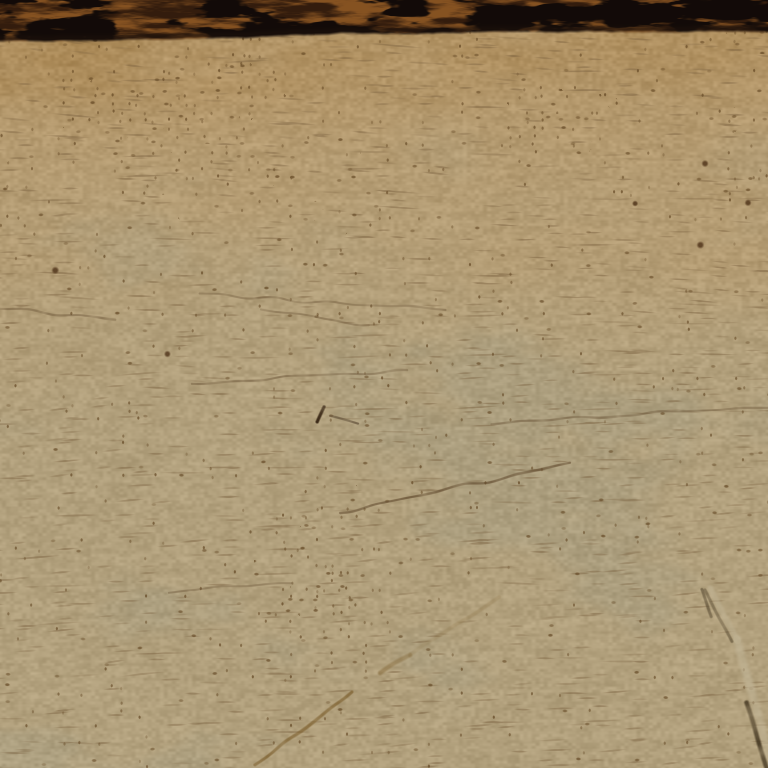
This texture is drawn by a Shadertoy shader. Its source:

```glsl
// Pale worn wooden board with fine grain, scratches and a charred upper edge.

float hash(vec2 p) {
    vec3 q = fract(vec3(p.xyx) * 0.1031);
    q += dot(q, q.yzx + 33.33);
    return fract((q.x + q.y) * q.z);
}

float noise(vec2 p) {
    vec2 i = floor(p), f = fract(p);
    f = f * f * (3.0 - 2.0 * f);
    return mix(mix(hash(i), hash(i + vec2(1, 0)), f.x),
               mix(hash(i + vec2(0, 1)), hash(i + 1.0), f.x), f.y);
}

float fbm(vec2 p) {
    float sum = 0.0, amp = 0.5;
    for (int i = 0; i < 4; i++) {
        sum += amp * noise(p);
        p = p * 2.03 + 17.1;
        amp *= 0.5;
    }
    return sum / 0.9375;
}

// Soft line from a to b with a slight wander and broken strength
float scratch(vec2 p, vec2 a, vec2 b, float width) {
    p.y += 0.006 * (noise(p * 28.0 + a * 50.0) - 0.5);
    vec2 ab = b - a;
    float t = clamp(dot(p - a, ab) / dot(ab, ab), 0.0, 1.0);
    float d = length(p - a - ab * t);
    float broken = 0.5 + 0.5 * noise(vec2(t * length(ab) * 90.0, a.x * 80.0));
    return (1.0 - smoothstep(width * 0.3, width * 1.6, d)) * broken;
}

float spot(vec2 p, vec2 centre, float radius) {
    return 1.0 - smoothstep(radius * 0.4, radius * 1.3, length(p - centre));
}

// One random mark per cell; cells sets the spacing, stretch the shape
float scatter(vec2 p, vec2 cells, vec2 size, float chance, float seed) {
    vec2 id = floor(p * cells);
    vec2 jitter = vec2(hash(id + seed), hash(id + seed + 41.7));
    vec2 centre = (id + 0.25 + 0.5 * jitter) / cells;
    vec2 d = p - centre;
    d.y += d.x * (jitter.x - 0.5) * 0.12;
    float shape = 1.0 - smoothstep(0.35, 1.2, length(d / size));
    return shape * step(hash(id + seed + 9.3), chance) * (0.4 + 0.6 * jitter.y);
}

vec3 boardColour(vec2 p) {
    float warm = smoothstep(0.42, 0.95, p.y + 0.2 * (fbm(p * vec2(3, 6)) - 0.5));
    vec3 c = mix(vec3(0.695, 0.627, 0.487), vec3(0.715, 0.604, 0.430), warm);
    float cool = smoothstep(0.52, 0.75, fbm(p * vec2(5, 9) + 8.0));
    c = mix(c, vec3(0.655, 0.615, 0.500), cool * 0.55 * (1.0 - warm));
    // Stain below the charred edge, strongest at the left
    float stain = smoothstep(0.80, 0.95, p.y) * fbm(p * vec2(9, 26));
    c = mix(c, vec3(0.62, 0.47, 0.25), stain * mix(0.75, 0.4, p.x));
    return c;
}

vec3 charColour(vec2 p, float edge) {
    float fibre = fbm(p * vec2(24, 150));
    vec3 c = mix(vec3(0.20, 0.11, 0.05), vec3(0.52, 0.32, 0.13), smoothstep(0.3, 0.7, fibre));
    float burnLine = mix(0.966, 0.985, smoothstep(0.45, 0.85, p.x));
    float nearBurn = exp(-pow((p.y - burnLine) / 0.015, 2.0));
    float burn = smoothstep(0.47, 0.58, fbm(p * vec2(17, 65) + 3.0) + 0.17 * nearBurn - 0.03);
    c = mix(c, vec3(0.07, 0.04, 0.03), burn);
    float rim = exp(-pow((p.y - edge - 0.004) / 0.004, 2.0));
    return mix(c, vec3(0.10, 0.06, 0.04), rim * 0.65);
}

void mainImage(out vec4 fragColor, in vec2 fragCoord) {
    vec2 p = fragCoord / iResolution.xy;
    float pixel = 1.0 / iResolution.y;
    vec3 c = boardColour(p);

    // Grain bends down to the right above, up to the right below
    vec2 g = p;
    g.y += 0.07 * p.x * (smoothstep(0.3, 0.8, p.y) - 0.55) + 0.012 * noise(p * vec2(5, 8));
    c += 0.05 * (fbm(g * vec2(18, 150)) - 0.5);
    c += 0.07 * (noise(p * vec2(190, 260)) - 0.5);
    c += 0.035 * (fbm(p * 70.0) - 0.5);

    // Short cracks along the grain
    float cracks = 0.0;
    for (int i = 0; i < 4; i++) {
        float k = float(i);
        vec2 cells = vec2(7.0 + 4.0 * k, 38.0 + 17.0 * k);
        cracks += scatter(g + k * 0.137, cells, vec2(0.20 / cells.x, 0.0016), 0.28, k * 13.0);
    }
    c = mix(c, vec3(0.47, 0.37, 0.24), min(cracks, 1.0) * 0.45);

    // Dark specks, denser toward the top and in a few patches
    float patches = smoothstep(0.45, 0.7, fbm(p * 7.0 + 4.0));
    float density = 0.05 + 0.3 * smoothstep(0.62, 0.9, p.y) * patches;
    density += 0.35 * exp(-dot((p - vec2(0.42, 0.24)) * 14.0, (p - vec2(0.42, 0.24)) * 14.0));
    float specks = scatter(p, vec2(62), vec2(0.0035, 0.0022), density, 70.0)
                 + scatter(p + 0.31, vec2(95), vec2(0.0018, 0.0026), density, 90.0);
    c = mix(c, vec3(0.38, 0.27, 0.13), min(specks, 1.0) * 0.7);

    // Long grain cracks
    float lines = scratch(p, vec2(0.443, 0.332), vec2(0.742, 0.397), 0.0016);
    lines += 0.6 * scratch(p, vec2(0.25, 0.501), vec2(0.53, 0.517), 0.0015);
    lines += 0.65 * scratch(p, vec2(0.64, 0.449), vec2(1.0, 0.470), 0.0015);
    lines += 0.6 * scratch(p, vec2(0.0, 0.600), vec2(0.15, 0.583), 0.0015);
    lines += 0.5 * scratch(p, vec2(0.26, 0.616), vec2(0.58, 0.597), 0.0014);
    lines += 0.55 * scratch(p, vec2(0.34, 0.597), vec2(0.48, 0.577), 0.0014);
    lines += 0.55 * scratch(p, vec2(0.22, 0.230), vec2(0.38, 0.241), 0.0014);
    c = mix(c, vec3(0.38, 0.29, 0.18), min(lines, 1.0) * 0.8);

    // Diagonal scratch and the small nick near the centre
    float diagonal = scratch(p, vec2(0.332, 0.003), vec2(0.458, 0.099), 0.0022)
                   + 0.6 * scratch(p, vec2(0.495, 0.122), vec2(0.534, 0.147), 0.0028)
                   + 0.25 * scratch(p, vec2(0.534, 0.147), vec2(0.65, 0.225), 0.0025);
    c = mix(c, vec3(0.47, 0.35, 0.15), min(diagonal, 1.0) * 0.8);
    float nick = scratch(p, vec2(0.413, 0.449), vec2(0.422, 0.471), 0.0022)
               + 0.6 * scratch(p, vec2(0.43, 0.460), vec2(0.466, 0.449), 0.0016);
    c = mix(c, vec3(0.23, 0.16, 0.09), min(nick, 1.0));

    // Larger pits
    float pits = spot(p, vec2(0.918, 0.787), 0.0042) + spot(p, vec2(0.912, 0.681), 0.0045)
               + spot(p, vec2(0.218, 0.539), 0.004) + spot(p, vec2(0.827, 0.735), 0.0035)
               + spot(p, vec2(0.072, 0.648), 0.0045) + spot(p, vec2(0.974, 0.736), 0.004);
    c = mix(c, vec3(0.30, 0.19, 0.09), min(pits, 1.0) * 0.8);

    // Raised pale splinter at lower right with a shadowed side
    vec2 top = vec2(0.918, 0.230), bend = vec2(0.953, 0.165), foot = vec2(0.998, 0.0);
    vec2 shift = vec2(0.007, 0.002);
    float ridge = scratch(p - shift, top, bend, 0.004) + scratch(p - shift, bend, foot, 0.0055);
    float shade = 0.6 * scratch(p, top, bend, 0.002) + scratch(p, vec2(0.972, 0.085), foot, 0.003)
                + 0.7 * scratch(p, vec2(0.914, 0.230), vec2(0.926, 0.198), 0.002);
    c = mix(c, vec3(0.76, 0.71, 0.59), min(ridge, 1.0) * 0.7);
    c = mix(c, vec3(0.24, 0.19, 0.11), min(shade, 1.0) * 0.85);

    // Charred strip along the top
    float edge = mix(0.945, 0.958, smoothstep(0.0, 0.65, p.x)) + 0.006 * (fbm(vec2(p.x * 22.0, 2.0)) - 0.5);
    c = mix(c, charColour(p, edge), smoothstep(-0.0015 - pixel, 0.0015 + pixel, p.y - edge));
    fragColor = vec4(clamp(c, 0.0, 1.0), 1.0);
}
```
